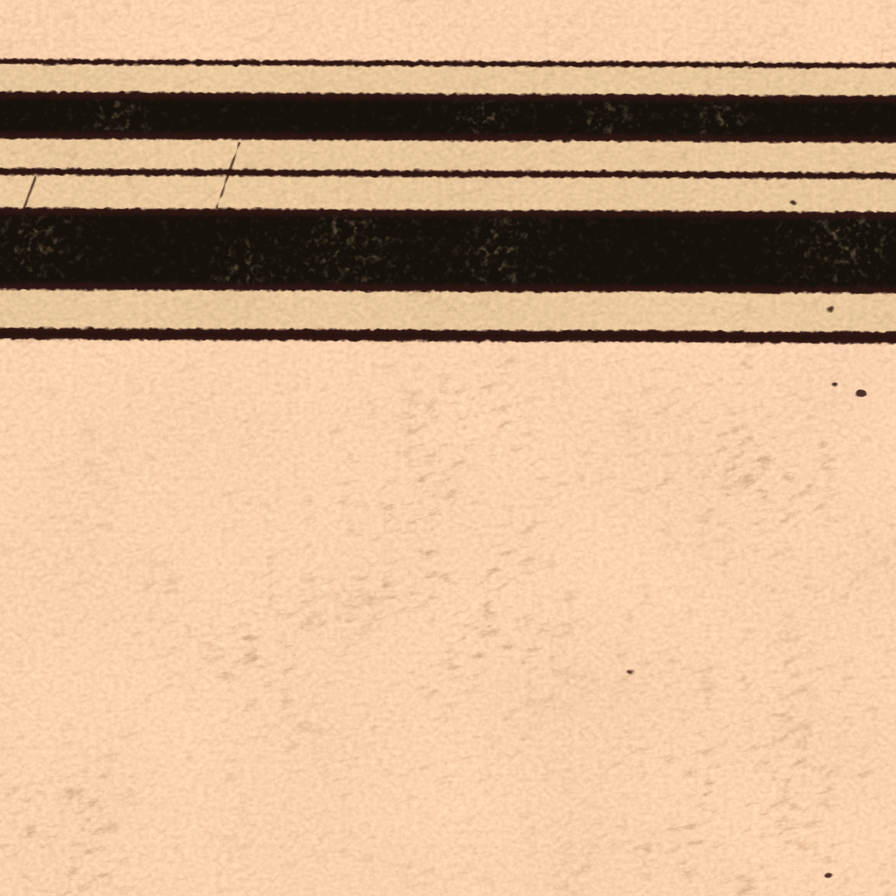
Give the GLSL for this texture, as a Shadertoy shader.

```glsl
// Aged peach paper crossed by worn, dark printed rules of varied thickness.

const vec3 PAPER = vec3(0.985, 0.825, 0.685);
const vec3 PAPER_BETWEEN = vec3(0.915, 0.785, 0.615);
const vec3 STAIN = vec3(0.66, 0.49, 0.34);
const vec3 INK = vec3(0.085, 0.065, 0.04);
const vec3 INK_EDGE = vec3(0.18, 0.085, 0.07);
const vec3 INK_WORN = vec3(0.50, 0.42, 0.32);
const float RULE_SLOPE = -0.0045;
const float EDGE_ROUGHNESS = 0.0024;
const float EDGE_SOFTNESS = 0.0017;
const float GRAIN_STRENGTH = 0.085;
const float STAIN_STRENGTH = 0.55;
const float WEAR_STRENGTH = 0.8;

// Rules: centre height at the left side, half thickness
const vec2 RULES[5] = vec2[5](
    vec2(0.9313, 0.0029), vec2(0.8715, 0.0262), vec2(0.8083, 0.0036),
    vec2(0.7225, 0.0455), vec2(0.6277, 0.0064));

// Stained areas: centre, radius
const vec3 STAINS[7] = vec3[7](
    vec3(0.85, 0.48, 0.12), vec3(0.54, 0.30, 0.12), vec3(0.46, 0.41, 0.10),
    vec3(0.29, 0.28, 0.10), vec3(0.07, 0.06, 0.10), vec3(0.82, 0.10, 0.17),
    vec3(0.54, 0.54, 0.09));

// Rubbed areas of ink: centre, radius
const vec3 WORN[9] = vec3[9](
    vec3(0.04, 0.73, 0.05), vec3(0.27, 0.70, 0.04), vec3(0.39, 0.73, 0.07),
    vec3(0.56, 0.72, 0.06), vec3(0.94, 0.74, 0.07), vec3(0.13, 0.874, 0.04),
    vec3(0.54, 0.870, 0.04), vec3(0.68, 0.872, 0.04), vec3(0.80, 0.868, 0.04));

// Ink specks: centre, radius
const vec3 SPECKS[6] = vec3[6](
    vec3(0.961, 0.561, 0.0046), vec3(0.932, 0.571, 0.0022),
    vec3(0.927, 0.655, 0.0034), vec3(0.925, 0.023, 0.0032),
    vec3(0.703, 0.250, 0.0026), vec3(0.885, 0.774, 0.0030));

vec2 hashGradient(vec2 cell) {
    vec3 p = fract(cell.xyx * vec3(0.1031, 0.1030, 0.0973));
    p += dot(p, p.yzx + 33.33);
    return fract((p.xx + p.yz) * p.zy) * 2.0 - 1.0;
}

// Gradient noise, about -0.7 to 0.7
float noise(vec2 p) {
    vec2 i = floor(p), f = fract(p);
    vec2 u = f * f * f * (f * (f * 6.0 - 15.0) + 10.0);
    vec2 e = vec2(0.0, 1.0);
    float low = mix(dot(hashGradient(i), f),
                    dot(hashGradient(i + e.yx), f - e.yx), u.x);
    float high = mix(dot(hashGradient(i + e.xy), f - e.xy),
                     dot(hashGradient(i + e.yy), f - e.yy), u.x);
    return mix(low, high, u.y);
}

float fbm(vec2 p) {
    float sum = 0.0, amplitude = 0.6;
    for (int i = 0; i < 4; i++) {
        sum += amplitude * noise(p);
        p = mat2(1.6, 1.2, -1.2, 1.6) * p + 17.3;
        amplitude *= 0.55;
    }
    return sum;
}

float blob(vec2 p, vec3 area) {
    vec2 d = (p - area.xy) / area.z;
    return exp(-dot(d, d) * 1.5);
}

float segmentDistance(vec2 p, vec2 a, vec2 b) {
    vec2 along = b - a;
    return length(p - a - along * clamp(dot(p - a, along) / dot(along, along), 0.0, 1.0));
}

vec3 paperColor(vec2 p) {
    float between = smoothstep(0.612, 0.635, p.y) * (1.0 - smoothstep(0.922, 0.937, p.y));
    vec3 color = mix(PAPER, PAPER_BETWEEN, between);
    float stain = 0.18;
    for (int i = 0; i < 7; i++) stain += 0.55 * blob(p, STAINS[i]);
    // Slanted fibres, stronger where the sheet is stained
    vec2 fibre = vec2(p.x, p.y - 0.25 * p.x) * vec2(45.0, 100.0);
    float marks = smoothstep(0.02, 0.5, fbm(fibre) + 0.25 * noise(p * 14.0));
    color = mix(color, STAIN, STAIN_STRENGTH * marks * min(stain + 0.1, 1.0));
    float grain = noise(p * vec2(150.0, 190.0)) + 0.6 * noise(p * 290.0 + 5.0);
    return color * (1.0 + GRAIN_STRENGTH * grain + 0.025 * noise(p * 7.0));
}

void mainImage(out vec4 fragColor, in vec2 fragCoord) {
    vec2 p = fragCoord / iResolution.xy;
    float soft = max(EDGE_SOFTNESS, 0.75 / iResolution.y);

    // Signed distance to the rules, with ragged edges
    float level = p.y - RULE_SLOPE * p.x - 0.0012 * noise(vec2(p.x * 5.0, 2.0));
    float ragged = EDGE_ROUGHNESS * (noise(p * 115.0) + 0.7 * noise(p * 210.0 + 9.0));
    float inkDistance = 1.0;
    for (int i = 0; i < 5; i++)
        inkDistance = min(inkDistance, abs(level - RULES[i].x) - RULES[i].y);
    inkDistance += ragged;

    // Rubbed flecks inside the broad rules
    float wear = 0.2;
    for (int i = 0; i < 9; i++) wear += 0.65 * blob(p, WORN[i]);
    float flecks = smoothstep(0.02, 0.65, fbm(p * 95.0) + 0.4 * noise(p * 200.0) + 0.12 * wear);
    float depth = smoothstep(0.003, 0.012, -inkDistance);
    vec3 ink = mix(INK_EDGE, INK, depth);
    ink = mix(ink, INK_WORN, WEAR_STRENGTH * depth * flecks * min(wear, 1.0));

    // Broken scratches and scattered specks
    float scratch = min(segmentDistance(p, vec2(0.040, 0.803), vec2(0.027, 0.768)),
                        segmentDistance(p, vec2(0.267, 0.840), vec2(0.242, 0.768)));
    float marks = scratch - 0.0012 + 0.005 * max(noise(p * 75.0), 0.0);
    for (int i = 0; i < 6; i++) {
        vec2 d = (p - SPECKS[i].xy) * vec2(0.8, 1.2);
        marks = min(marks, length(d) - SPECKS[i].z + ragged);
    }

    vec3 color = mix(paperColor(p), ink, 1.0 - smoothstep(-soft, soft, inkDistance));
    color = mix(color, INK_EDGE, 0.85 * (1.0 - smoothstep(-soft, soft, marks)));
    fragColor = vec4(clamp(color, 0.0, 1.0), 1.0);
}
```
